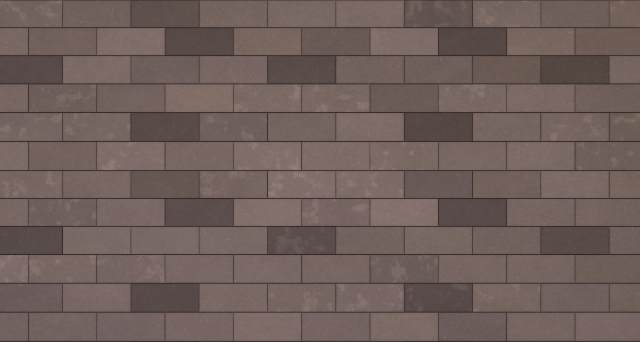
A WebGL 1 fragment shader for this texture:

```glsl
precision highp float;
// Running-bond wall of mauve-brown bricks with thin dark joints and sparse dark bricks.

uniform vec2 u_resolution;

#define BRICKS_ACROSS 9.366
#define ROWS 12.0
#define FIRST_JOINT 0.915
#define JOINT_WIDTH 0.0014
#define TONE_SPREAD 0.075
#define GRAIN 0.035
#define MOTTLE 0.07
#define BRICK_COLOR vec3(0.462, 0.394, 0.376)
#define DARK_COLOR vec3(0.342, 0.290, 0.281)
#define JOINT_COLOR vec3(0.165, 0.135, 0.130)

float hash(vec2 p) {
  vec3 q = fract(vec3(p.xyx) * 0.1031);
  q += dot(q, q.yzx + 33.33);
  return fract((q.x + q.y) * q.z);
}

float noise(vec2 p) {
  vec2 cell = floor(p);
  vec2 f = fract(p);
  f = f * f * (3.0 - 2.0 * f);
  float low = mix(hash(cell), hash(cell + vec2(1.0, 0.0)), f.x);
  float high = mix(hash(cell + vec2(0.0, 1.0)), hash(cell + 1.0), f.x);
  return mix(low, high, f.y);
}

float fbm(vec2 p) {
  float sum = 0.0;
  float weight = 0.5;
  for (int i = 0; i < 4; i++) {
    sum += weight * noise(p);
    p = p * 2.03 + 17.0;
    weight *= 0.5;
  }
  return sum / 0.9375;
}

float equals(float a, float b) {
  return 1.0 - step(0.5, abs(a - b));
}

// Dark bricks recur every four columns and six rows; the first row is milder.
float darkness(vec2 slot) {
  float mild = 0.6 * equals(slot.y, 0.0) * equals(slot.x, 1.0);
  float diagonal = equals(slot.y, 1.0) * equals(slot.x, 2.0)
                 + equals(slot.y, 2.0) * equals(slot.x, 3.0);
  float lower = equals(slot.y, 4.0) * equals(slot.x, 1.0);
  return mild + diagonal + lower;
}

// Antialiased coverage of a line, with distances in canvas widths.
float lineCoverage(float dist, float width, float pixel) {
  float blur = max(pixel, width * 0.5);
  float strength = min(1.0, width / pixel);
  return strength * (1.0 - smoothstep(0.0, blur, dist - 0.5 * width + 0.5 * blur));
}

void main() {
  vec2 uv = gl_FragCoord.xy / u_resolution;
  float pixel = 1.0 / u_resolution.x;
  float aspect = u_resolution.y / u_resolution.x;
  vec2 p = vec2(uv.x, uv.y * aspect);

  // Brick layout, rows counted from the top with slightly uneven courses
  float y = (1.0 - uv.y) * ROWS * 1.002;
  y += 0.05 * abs(sin(y * 3.14159 / 6.0));
  float row = floor(y);
  float x = uv.x * BRICKS_ACROSS - FIRST_JOINT + 0.5 * mod(row, 2.0);
  vec2 brick = vec2(floor(x), row);
  vec2 slot = mod(brick, vec2(4.0, 6.0));
  vec2 local = vec2(fract(x), fract(y));

  // Tone and hue of each brick
  float shared = hash(slot + 7.0) - 0.5;
  float own = hash(brick + 41.0) - 0.5;
  float dark = darkness(slot);
  vec3 color = mix(BRICK_COLOR, DARK_COLOR, dark);
  color *= 1.0 + (shared + own) * TONE_SPREAD * 1.6 * (1.0 - 0.6 * dark);
  float warmth = hash(brick + 83.0) - 0.5 + 0.8 * (uv.x + uv.y - 1.0);
  color += vec3(0.004, 0.002, -0.012) * warmth;

  // Broad light: brighter low and central, dimmer in the upper corners
  vec2 fromCenter = uv - vec2(0.45, 0.40);
  color *= 1.045 - 0.22 * dot(fromCenter, fromCenter);

  // Mottling, fine grain, pale scuffs and specks
  vec2 face = p + brick * 3.17;
  float mottle = fbm(face * vec2(28.0, 36.0)) - 0.5;
  float grain = noise(p * 390.0) + noise(p * vec2(210.0, 270.0) + 9.0) - 1.0;
  color *= 1.0 + MOTTLE * mottle + GRAIN * grain;
  float scuffed = step(0.7, hash(brick + 19.0));
  float scuff = smoothstep(0.55, 0.8, fbm(face * 75.0));
  color += vec3(0.055, 0.050, 0.047) * scuff * scuffed;
  float speck = smoothstep(0.87, 0.98, noise(p * 250.0 + 53.0));
  color += vec3(0.035, 0.031, 0.030) * speck;

  // Joints: upright ones are fainter and vary in strength
  vec2 edge = min(local, 1.0 - local) / vec2(BRICKS_ACROSS, ROWS / aspect);
  float jointId = floor(x + 0.5);
  float upright = mix(0.55, 1.0, hash(vec2(jointId, row) + 61.0));
  float across = lineCoverage(edge.y, JOINT_WIDTH, pixel);
  float down = lineCoverage(edge.x, JOINT_WIDTH * 0.9, pixel) * upright;
  float shade = 1.0 - smoothstep(0.0, 0.004, min(edge.x, edge.y));
  color *= 1.0 - 0.06 * shade;
  color = mix(color, JOINT_COLOR, max(across, down) * 0.9);

  gl_FragColor = vec4(color, 1.0);
}
```
